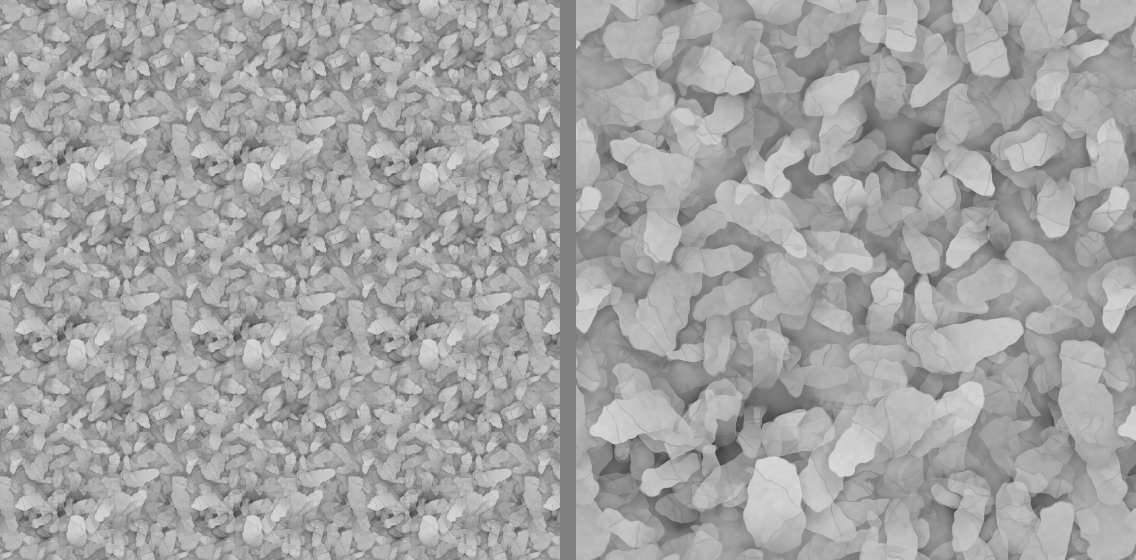
Left, the full canvas; right, a detail of the centre.
A Shadertoy shader for this texture map:

```glsl
const float REPEATS = 3.18;
const int LAYERS = 5;

vec4 hash4(vec2 cell, float seed) {
    uvec4 v = uvec4(uint(cell.x), uint(cell.y), uint(seed), 7u);
    v = v * 1664525u + 1013904223u;
    for (int i = 0; i < 2; i++) {
        v.x += v.y * v.w;
        v.y += v.z * v.x;
        v.z += v.x * v.y;
        v.w += v.y * v.z;
        v ^= v >> 16u;
    }
    return vec4(v & 0xffffu) / 65535.0;
}

// Value noise that wraps once per tile
float tileNoise(vec2 tile, float cells, float seed) {
    vec2 p = tile * cells;
    vec2 i = floor(p), f = fract(p);
    f = f * f * (3.0 - 2.0 * f);
    float a = hash4(mod(i, cells), seed).x;
    float b = hash4(mod(i + vec2(1, 0), cells), seed).x;
    float c = hash4(mod(i + vec2(0, 1), cells), seed).x;
    float d = hash4(mod(i + 1.0, cells), seed).x;
    return mix(mix(a, b, f.x), mix(c, d, f.x), f.y);
}

vec2 rotate(vec2 p, float angle) {
    float c = cos(angle), s = sin(angle);
    return vec2(c * p.x + s * p.y, c * p.y - s * p.x);
}

// Tapered superellipse
float chipDistance(vec2 q, vec2 radius, float taper) {
    q.y *= 1.0 + taper * clamp(q.x / radius.x, -1.0, 1.0);
    vec2 e = pow(max(abs(q) / radius, 1e-4), vec2(2.5));
    return (pow(e.x + e.y, 0.4) - 1.0) * radius.y;
}

// Fine cracks with a small step in tone across each
float chipFacets(vec2 q, vec2 radius, vec4 rnd, float pixel) {
    float tone = 0.0;
    for (int i = 0; i < 3; i++) {
        vec4 r = fract(rnd.wzxy * (5.3 + float(i) * 3.7));
        vec2 line = rotate(q, (r.x - 0.5) * 1.8);
        float side = line.x - (r.y - 0.5) * 1.5 * radius.x;
        float crack = 1.0 - smoothstep(0.0, 0.002 + pixel, abs(side));
        tone += (r.z - 0.5) * 0.07 * smoothstep(-pixel, pixel, side);
        tone -= 0.07 * crack * step(0.35, r.w);
    }
    return tone;
}

// Cloudy bed with dark hollows
float bedTone(vec2 tile) {
    float cloud = 0.5 * tileNoise(tile, 9.0, 11.0)
                + 0.3 * tileNoise(tile, 19.0, 12.0)
                + 0.2 * tileNoise(tile, 37.0, 13.0);
    float hollow = 0.65 * tileNoise(tile, 6.0, 14.0)
                 + 0.35 * tileNoise(tile, 15.0, 15.0);
    return 0.60 + 0.24 * (cloud - 0.5) - 0.20 * smoothstep(0.55, 0.85, hollow);
}

// One scatter of chips laid over the ground tone
float chipLayer(float ground, vec2 tile, vec2 warp, float cells,
                float height, float seed, float pixel) {
    vec2 home = floor(tile * cells);
    float shadow = 0.0, lift = 0.0;
    for (int y = -1; y <= 1; y++)
    for (int x = -1; x <= 1; x++) {
        vec2 cell = home + vec2(x, y);
        vec4 place = hash4(mod(cell, cells), seed);
        vec4 look = hash4(mod(cell, cells), seed + 50.0);
        if (place.w > 0.68) continue;

        vec2 center = (cell + 0.1 + 0.8 * place.xy) / cells;
        vec2 q = rotate(tile - center, place.z * 6.2832) + warp;
        float halfLength = mix(0.34, 0.76, look.x) / cells;
        vec2 radius = halfLength * vec2(1.0, mix(0.34, 0.58, look.y));
        float d = chipDistance(q, radius, (look.z - 0.5) * 0.8);

        // One end sinks into the bed
        float along = q.x / radius.x;
        float opacity = mix(0.45, 1.0, look.w) * mix(0.7, 1.0, height);
        opacity *= smoothstep(-1.7, 0.1, along);
        float tone = mix(0.65, 0.76, height) + 0.10 * (look.z - 0.4);
        tone += 0.035 * along + chipFacets(q, radius, look, pixel);

        float cover = opacity * (1.0 - smoothstep(-pixel, pixel, d));
        lift = max(lift, cover * max(tone - ground, 0.015));
        shadow = max(shadow, opacity * (1.0 - smoothstep(0.0, 0.022, d)));
    }
    float shade = 0.07 * shadow * (1.0 - smoothstep(0.0, 0.05, lift));
    return ground + lift - shade;
}

void mainImage(out vec4 fragColor, in vec2 fragCoord) {
    vec2 tile = fract(fragCoord / iResolution.y * REPEATS);
    float pixel = 0.7 * REPEATS / iResolution.y;
    vec2 warp = vec2(tileNoise(tile, 31.0, 21.0), tileNoise(tile, 31.0, 22.0)) - 0.5;
    warp += 0.5 * vec2(tileNoise(tile, 67.0, 23.0), tileNoise(tile, 67.0, 24.0)) - 0.25;

    // Small sunken chips first, large bright ones last
    float tone = bedTone(tile);
    for (int i = 0; i < LAYERS; i++) {
        float height = float(i) / float(LAYERS - 1);
        float cells = floor(mix(17.0, 8.0, height));
        tone = chipLayer(tone, tile, warp * 0.016, cells, height, float(i) + 1.0, pixel);
    }

    // Fine grain
    tone += 0.025 * (tileNoise(tile, 110.0, 31.0) - 0.5);
    fragColor = vec4(vec3(clamp(tone, 0.0, 1.0)), 1.0);
}
```
